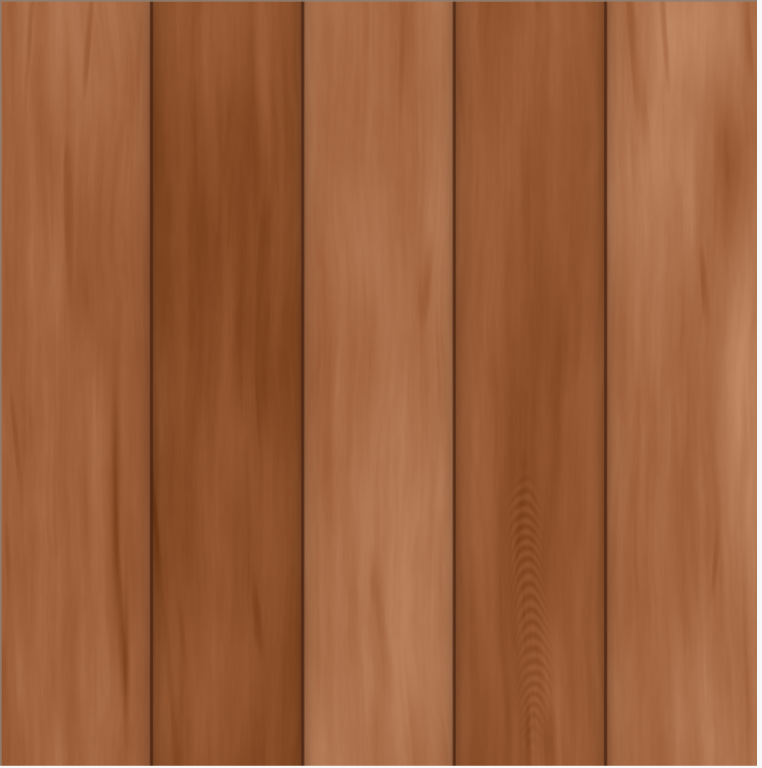
Write a Shadertoy shader that draws this texture.

```glsl
// Five upright stained wood planks with soft grain, dark streaks and narrow seams.

const float PLANKS = 5.0;
const float BOARD_RIGHT = 0.9935;
const float BOARD_BOTTOM = 0.003;
const vec3 DARK_WOOD = vec3(0.46, 0.235, 0.09);
const vec3 MID_WOOD = vec3(0.61, 0.365, 0.22);
const vec3 PALE_WOOD = vec3(0.75, 0.53, 0.385);
const vec3 SEAM = vec3(0.29, 0.14, 0.07);
const vec3 RIM = vec3(0.56, 0.50, 0.45);
const vec3 BACKDROP = vec3(0.97);

float hash(vec2 p) {
    vec3 q = fract(p.xyx * vec3(0.1031, 0.1030, 0.0973));
    q += dot(q, q.yzx + 33.33);
    return fract((q.x + q.y) * q.z);
}

float noise(vec2 p) {
    vec2 i = floor(p), f = fract(p);
    f = f * f * (3.0 - 2.0 * f);
    return mix(mix(hash(i), hash(i + vec2(1, 0)), f.x),
               mix(hash(i + vec2(0, 1)), hash(i + vec2(1, 1)), f.x), f.y);
}

float fbm(vec2 p) {
    float sum = 0.0, gain = 0.5;
    for (int i = 0; i < 4; i++) {
        sum += gain * noise(p);
        p = p * 2.03 + 17.3;
        gain *= 0.5;
    }
    return sum / 0.9375;
}

// Soft elliptical spot, 1 at its centre
float spot(vec2 p, vec2 centre, vec2 radius) {
    vec2 d = (p - centre) / radius;
    return exp(-dot(d, d));
}

// Average stain of each plank, 0 dark to 1 pale
float plankTone(int id) {
    return float[5](0.57, 0.25, 0.72, 0.41, 0.70)[id];
}

// Nested arches of growth rings that point up
float cathedral(vec2 p, vec2 tip) {
    float dx = p.x - tip.x - 0.007 * sin(p.y * 14.0);
    float rise = tip.y - p.y - 55.0 * dx * dx;
    float rings = 0.5 + 0.5 * sin(rise * 400.0 + 5.0 * noise(p * vec2(60.0, 15.0)));
    float inside = smoothstep(0.0, 0.05, rise) * exp(-pow(dx / 0.018, 2.0));
    return (rings - 0.5) * inside * smoothstep(0.0, 0.12, p.y);
}

// Lengthwise grain: broad clouds, medium bands, fine fibres
float grain(vec2 p, float seed) {
    float bend = 0.035 * (fbm(vec2(p.x * 5.0, p.y * 2.5) + seed) - 0.5);
    vec2 q = vec2(p.x + bend, p.y);
    float clouds = fbm(q * vec2(11.0, 2.8) + seed) - 0.5;
    float bands = fbm(q * vec2(55.0, 3.2) + seed * 1.7) - 0.5;
    float fibres = noise(q * vec2(260.0, 9.0) + seed) - 0.5;
    float pores = noise(q * vec2(330.0, 60.0) + seed) - 0.5;
    return 0.44 * clouds + 0.30 * bands + 0.055 * fibres + 0.035 * pores;
}

// Scattered thin dark strokes
float streaks(vec2 p, float seed) {
    float lean = 0.02 * sin(p.y * 5.0 + seed);
    float n = noise(vec2((p.x + lean) * 90.0, p.y * 6.0) + seed * 3.1);
    float place = noise(p * vec2(16.0, 4.0) + seed * 2.3);
    return smoothstep(0.68, 0.98, n) * smoothstep(0.5, 0.85, place);
}

// Large stains that single planks carry
float stains(vec2 p, int id) {
    if (id == 0) return -0.30 * spot(p, vec2(0.152, 0.35), vec2(0.005, 0.13))
                        - 0.32 * spot(p, vec2(0.165, 0.13), vec2(0.004, 0.08));
    if (id == 1) return 0.14 * spot(p, vec2(0.30, 0.98), vec2(0.12, 0.16))
                        + 0.12 * spot(p, vec2(0.27, 0.08), vec2(0.08, 0.22))
                        - 0.12 * spot(p, vec2(0.31, 0.64), vec2(0.10, 0.20));
    if (id == 3) return 0.20 * cathedral(p, vec2(0.695, 0.40))
                        - 0.09 * spot(p, vec2(0.69, 0.22), vec2(0.03, 0.20));
    if (id == 4) return 0.26 * spot(p, vec2(0.97, 0.50), vec2(0.022, 0.20))
                        + 0.18 * spot(p, vec2(0.91, 0.97), vec2(0.06, 0.07))
                        - 0.30 * spot(p, vec2(0.96, 0.78), vec2(0.035, 0.13))
                        - 0.16 * spot(p, vec2(0.975, 0.12), vec2(0.02, 0.12));
    return 0.0;
}

vec3 woodColor(float tone) {
    vec3 lower = mix(DARK_WOOD, MID_WOOD, clamp(tone * 2.0, -0.2, 1.0));
    return mix(lower, PALE_WOOD, clamp(tone * 2.0 - 1.0, 0.0, 1.0));
}

void mainImage(out vec4 fragColor, in vec2 fragCoord) {
    vec2 uv = fragCoord / iResolution.xy;
    float aa = 1.0 / iResolution.y;
    float width = BOARD_RIGHT / PLANKS;
    int id = int(clamp(floor(uv.x / width), 0.0, PLANKS - 1.0));
    float seed = float(id) * 13.7 + 4.0;

    // Wood surface
    float tone = plankTone(id) + grain(uv, seed) + stains(uv, id);
    vec3 color = woodColor(tone - 0.20 * streaks(uv, seed));

    // Seams between planks, with a soft shadow
    float joint = clamp(round(uv.x / width), 1.0, PLANKS - 1.0) * width;
    float gap = abs(uv.x - joint);
    color *= 1.0 - 0.20 * exp(-gap / 0.007);
    color = mix(color, SEAM, 0.75 * (1.0 - smoothstep(0.0008, 0.0012 + 1.5 * aa, gap)));

    // Worn rim and pale margin
    float rim = min(uv.x, 1.0 - uv.y);
    color = mix(color, RIM, 0.85 * (1.0 - smoothstep(0.0015, 0.0015 + aa, rim)));
    float outside = max(uv.x - BOARD_RIGHT, BOARD_BOTTOM - uv.y);
    color = mix(color, BACKDROP, smoothstep(-0.5 * aa, 0.5 * aa, outside));
    fragColor = vec4(color, 1.0);
}
```
